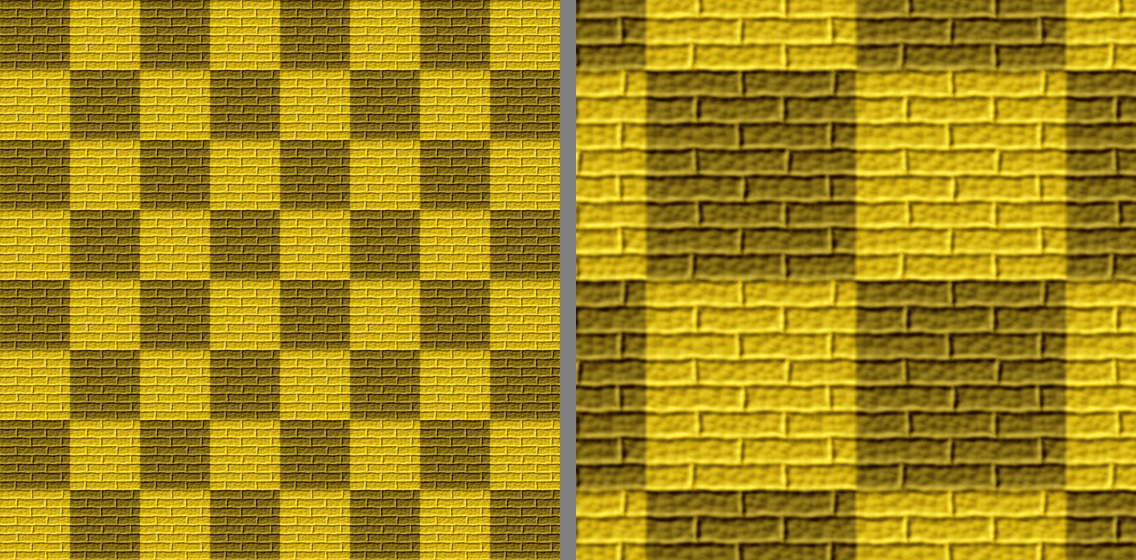
Left, the full canvas; right, a detail of the centre.
Write a three.js fragment shader that draws this pattern.

```glsl
// Embossed brick wall painted as a yellow and olive checkerboard.
// A height field of raised mortar ridges and cellular roughness, wrapped on
// every square, is lit from the upper left and tinted per square.
varying vec2 vUv;

const float SQUARES = 8.0;                    // checker squares per side
const float COURSES = 8.0;                    // brick rows per square
const float BRICK_LENGTH = 0.43;              // all lengths in squares
const float FIRST_JOINT = 0.236;
const float ROW_SHIFT = 0.217;
const float JOINT_JITTER = 0.03;
const float RIDGE_WIDTH = 0.0145;
const float RIDGE_HEIGHT = 0.85;
const float WOBBLE = 0.003;
const vec2 GRAIN = vec2(19.0, 25.0);          // roughness lumps per square
const float ROUGHNESS = 0.62;
const vec2 TO_LIGHT = vec2(-0.008, 0.009);
const float RELIEF = 1.1;
const float EDGE = 0.01;

const vec3 YELLOW = vec3(0.83, 0.69, 0.05);
const vec3 YELLOW_LIT = vec3(1.0, 0.94, 0.30);
const vec3 YELLOW_SHADE = vec3(0.44, 0.34, 0.03);
const vec3 OLIVE = vec3(0.50, 0.41, 0.06);
const vec3 OLIVE_LIT = vec3(0.77, 0.67, 0.22);
const vec3 OLIVE_SHADE = vec3(0.14, 0.06, 0.0);
const float TAU = 6.2831853;

vec2 hash2(vec2 p) {
  return fract(sin(vec2(dot(p, vec2(127.1, 311.7)), dot(p, vec2(269.5, 183.3)))) * 4375.85);
}

// Distance to the nearest scattered point, wrapping on each square.
float cellular(vec2 p) {
  vec2 q = p * GRAIN;
  vec2 cell = floor(q);
  float nearest = 4.0;
  for (int j = -1; j <= 1; j++) {
    for (int i = -1; i <= 1; i++) {
      vec2 c = cell + vec2(float(i), float(j));
      vec2 d = c + hash2(mod(c, GRAIN)) - q;
      nearest = min(nearest, dot(d, d));
    }
  }
  return sqrt(nearest);
}

float ridge(float d) {
  float t = d / RIDGE_WIDTH;
  return exp(-t * t);
}

// Mortar ridges along the courses and at the brick ends.
float mortar(vec2 p) {
  p += WOBBLE * vec2(sin(TAU * (5.0 * p.y + p.x)),
                     sin(TAU * 3.0 * p.x) + 0.6 * sin(TAU * (7.0 * p.x + 2.0 * p.y)));
  float y = p.y * COURSES;
  float course = mod(floor(y), COURSES);
  float bed = ridge(abs(fract(y + 0.5) - 0.5) / COURSES);
  float ends = 0.0;
  for (int k = 0; k < 2; k++) {
    float jitter = JOINT_JITTER * (hash2(vec2(course, float(k))).x - 0.5);
    float joint = FIRST_JOINT + ROW_SHIFT * mod(course, 2.0) + BRICK_LENGTH * float(k) + jitter;
    ends = max(ends, ridge(abs(fract(p.x - joint + 0.5) - 0.5)));
  }
  return max(bed, ends);
}

float height(vec2 p) {
  float m = mortar(p);
  return RIDGE_HEIGHT * m - ROUGHNESS * cellular(p) * (1.0 - 0.3 * m);
}

vec3 shadePaint(vec3 base, vec3 lit, vec3 shade, float tone) {
  return mix(mix(base, shade, clamp(-tone, 0.0, 1.0)), lit, clamp(tone, 0.0, 1.0));
}

void main() {
  vec2 p = vUv * SQUARES;

  // Emboss: slope of the surface towards the light.
  float tone = RELIEF * (height(p - TO_LIGHT) - height(p + TO_LIGHT));

  // Checkerboard with soft edges, yellow at the lower left.
  vec2 side = clamp(sin(0.5 * TAU * p) / (0.5 * TAU * EDGE), -1.0, 1.0);
  float yellow = 0.5 + 0.5 * side.x * side.y;

  vec3 color = mix(shadePaint(OLIVE, OLIVE_LIT, OLIVE_SHADE, tone),
                   shadePaint(YELLOW, YELLOW_LIT, YELLOW_SHADE, tone), yellow);
  gl_FragColor = vec4(color, 1.0);
}
```
